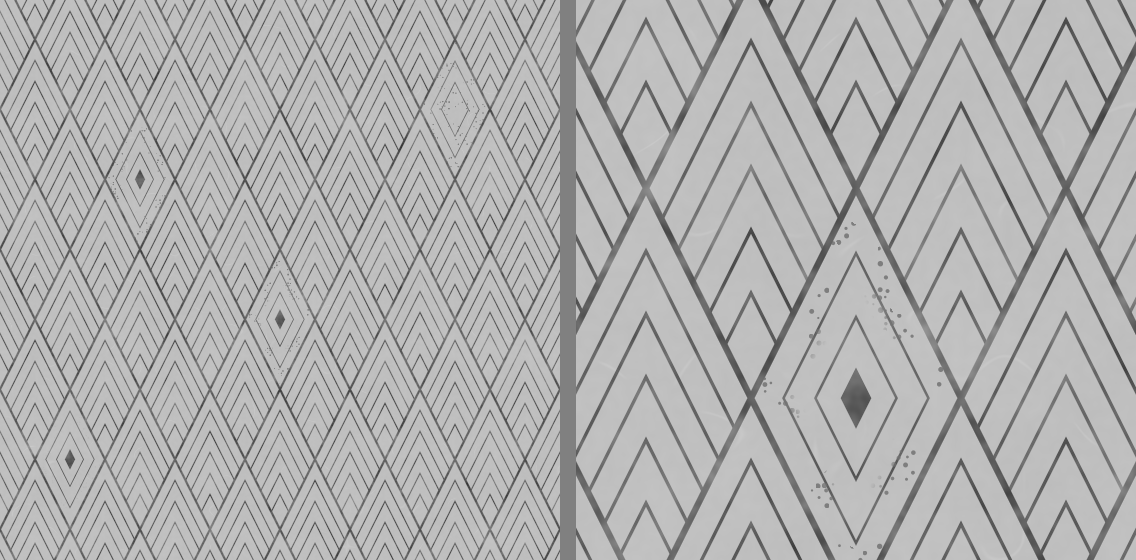
Left: the whole. Right: its middle third, enlarged.
Reproduce this pattern procedurally as a WebGL 1 fragment shader.

```glsl
precision highp float;

uniform vec2 u_resolution;

const vec2 REPEATS = vec2(8.0, 4.0);   // diamonds across and down
const float ROW_SHIFT = 0.71875;       // height of the lattice origin, in diamonds
const float CHEVRON_STEP = 0.15;       // spacing as a share of diamond height
const float CHEVRON_COUNT = 5.0;
const float BORDER_HALF = 0.0019;      // half line widths, in canvas units
const float CHEVRON_HALF = 0.00098;
const float RING_HALF = 0.00075;
const float SPECK_GRID = 250.0;

float hash(vec2 p) {
  return fract(sin(dot(p, vec2(127.1, 311.7))) * 43758.5);
}

float cornerSlope(vec2 corner, vec2 offset, float period) {
  float angle = 6.28318 * hash(mod(corner, period));
  return dot(vec2(cos(angle), sin(angle)), offset);
}

// Gradient noise that wraps after a whole number of cells
float wrapNoise(vec2 uv, float period) {
  vec2 p = uv * period;
  vec2 i = floor(p);
  vec2 f = p - i;
  vec2 s = f * f * f * (f * (f * 6.0 - 15.0) + 10.0);
  vec2 e = vec2(1.0, 0.0);
  float low = mix(cornerSlope(i, f, period), cornerSlope(i + e, f - e, period), s.x);
  float high = mix(cornerSlope(i + e.yx, f - e.yx, period),
                   cornerSlope(i + e.xx, f - e.xx, period), s.x);
  return mix(low, high, s.y);
}

// Coverage of a band around distance zero
float band(float dist, float halfWidth, float pixel) {
  return clamp(0.5 + (halfWidth - abs(dist)) / pixel, 0.0, 1.0);
}

float isCell(vec2 id, vec2 target) {
  return 1.0 - step(0.1, distance(id, target));
}

// Centre of the staggered diamond that holds p
vec2 diamondCentre(vec2 p) {
  vec2 k = floor(vec2(p.x + p.y, p.x - p.y) + 0.5);
  return 0.5 * vec2(k.x + k.y, k.x - k.y);
}

// Tiny irregular dots gathered in clusters
float specks(vec2 uv, float pixel) {
  vec2 g = uv * SPECK_GRID;
  vec2 id = floor(g);
  vec2 jitter = 0.3 + 0.4 * vec2(hash(id + 3.7), hash(id + 8.1));
  float radius = mix(0.15, 0.42, hash(id + 5.3)) / SPECK_GRID;
  float cluster = smoothstep(-0.15, 0.45, wrapNoise(uv, 32.0));
  float present = step(hash(id), 0.35 * cluster);
  return present * band(length(g - id - jitter) / SPECK_GRID, radius, pixel);
}

void main() {
  vec2 uv = gl_FragCoord.xy / u_resolution;
  float pixel = 1.0 / min(u_resolution.x, u_resolution.y);
  float toCanvas = 1.0 / length(REPEATS);

  // Lattice
  vec2 p = uv * REPEATS - vec2(0.0, ROW_SHIFT);
  vec2 centre = diamondCentre(p);
  vec2 id = mod(centre, REPEATS);
  vec2 q = p - centre;
  float radius = abs(q.x) + abs(q.y);
  float depth = 0.5 - q.y - abs(q.x);

  // Accent cells: three with a solid core, one hollow
  float clean = isCell(id, vec2(1.0, 0.0));
  float cored = clean + isCell(id, vec2(4.0, 1.0)) + isCell(id, vec2(2.0, 2.0));
  float hollow = isCell(id, vec2(6.5, 2.5));
  float accent = cored + hollow;

  // Wear
  float broad = wrapNoise(uv, 12.0);
  float fine = wrapNoise(uv, 48.0);
  float grain = wrapNoise(uv, 160.0);
  float mottle = 0.10 * broad + 0.12 * fine + 0.06 * grain;

  // Ground with faint pale scratches
  float tone = 0.75 + 0.012 * broad + 0.008 * fine + 0.01 * grain;
  float scratch = 1.0 - smoothstep(0.0, 0.03, abs(wrapNoise(uv, 20.0)));
  tone += 0.025 * scratch * smoothstep(0.15, 0.4, wrapNoise(uv, 28.0));

  // Nested chevrons
  float index = clamp(floor(depth / CHEVRON_STEP + 0.5), 1.0, CHEVRON_COUNT);
  float chevron = band((depth - CHEVRON_STEP * index) * toCanvas, CHEVRON_HALF, pixel);
  float fade = hash(id * 2.0 + index * 17.3);
  float chevronTone = 0.35 + 0.15 * fade * fade + mottle;
  tone = mix(tone, chevronTone, chevron * (1.0 - accent));

  // Concentric rings, core and specks
  float ring = max(band((radius - 0.345) * toCanvas, RING_HALF, pixel),
                   band((radius - 0.193) * toCanvas, RING_HALF, pixel));
  tone = mix(tone, 0.40 + 0.06 * hollow + mottle, ring * accent);
  float core = clamp(0.5 + (0.073 - radius) * toCanvas / pixel, 0.0, 1.0);
  tone = mix(tone, 0.38 + 1.2 * mottle, core * cored);
  float speckZone = mix(smoothstep(0.26, 0.38, radius), 1.0, hollow);
  float speckAmount = accent * (1.0 - 0.9 * clean) * speckZone;
  tone = mix(tone, 0.45, 0.85 * specks(uv, pixel) * speckAmount);

  // Diamond borders
  float border = band((0.5 - radius) * toCanvas, BORDER_HALF, pixel);
  tone = mix(tone, 0.39 + 1.5 * mottle, border);

  gl_FragColor = vec4(vec3(tone), 1.0);
}
```
